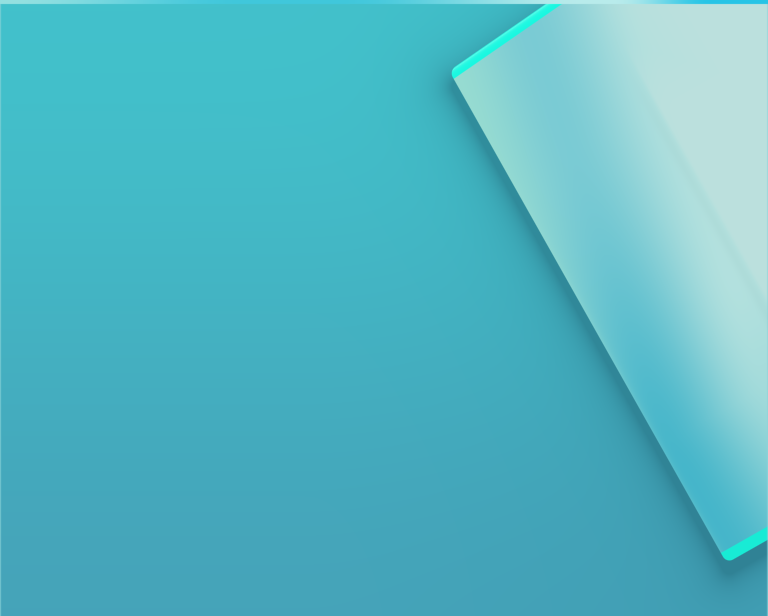
A WebGL 1 fragment shader for this background:

```glsl
precision highp float;
// A teal vertical gradient with a tilted, softly shaded glass panel at the right.
// The panel is a rounded intersection of half-planes in its own rotated frame;
// its distance also gives the drop shadow, and thin strips frame the canvas.

uniform vec2 u_resolution;

const float ASPECT = 1.25;
const vec2 PANEL_CORNER = vec2(0.731, 0.885);
const vec2 PANEL_DOWN = vec2(0.492, -0.8706);
const float PANEL_LENGTH = 0.918;
const float TOP_SLANT = 0.09;

const vec3 TEAL_TOP = vec3(0.26, 0.755, 0.795);
const vec3 TEAL_BOTTOM = vec3(0.27, 0.64, 0.725);
const vec3 SHADOW = vec3(0.14, 0.42, 0.49);
const vec3 MINT = vec3(0.59, 0.86, 0.82);
const vec3 PALE = vec3(0.70, 0.88, 0.87);
const vec3 WARM_PALE = vec3(0.75, 0.88, 0.865);
const vec3 NEON = vec3(0.10, 0.97, 0.88);

// Smooth coverage of the region where the distance is negative
float cover(float dist, float pixel) {
  return 1.0 - smoothstep(-0.75 * pixel, 0.75 * pixel, dist);
}

// Intersection of two distances with a rounded corner
float roundMax(float a, float b, float radius) {
  return min(max(a, b), -radius) + length(max(vec2(a, b) + radius, 0.0));
}

// x runs down the long left edge, y runs across the panel
vec2 panelFrame(vec2 p) {
  vec2 q = p - PANEL_CORNER;
  return vec2(dot(q, PANEL_DOWN), dot(q, vec2(-PANEL_DOWN.y, PANEL_DOWN.x)));
}

float panelDistance(vec2 q) {
  float ends = max(-q.x - TOP_SLANT * q.y, q.x - PANEL_LENGTH);
  return roundMax(-q.y, ends, 0.012);
}

vec3 panelColor(vec2 q, float pixel) {
  // Blue band that drifts toward the left edge as it descends
  float depth = smoothstep(0.2, 0.78, q.x);
  float across = q.y - mix(0.15, 0.01, clamp(q.x / 0.7, 0.0, 1.0));
  vec3 band = mix(vec3(0.48, 0.795, 0.83), vec3(0.27, 0.71, 0.79), depth);
  vec3 right = mix(PALE, vec3(0.56, 0.83, 0.84), smoothstep(0.5, 0.95, q.x));
  vec3 color = mix(band, right, smoothstep(0.0, 0.19, across));
  color = mix(color, MINT, smoothstep(0.0, 0.15, -across));

  // Faint crease with a warmer sheet beyond it
  float sheet = smoothstep(0.262, 0.272, q.y) * smoothstep(0.06, 0.24, q.x);
  sheet = max(sheet, smoothstep(0.24, 0.40, q.y));
  color = mix(color, WARM_PALE, 0.65 * sheet);
  float creaseOffset = (q.y - 0.256) / 0.009;
  color -= 0.018 * exp(-creaseOffset * creaseOffset) * smoothstep(0.1, 0.3, q.x);

  // Bright long edge and luminous end caps
  color = mix(color, MINT, 0.5 * exp(-max(q.y, 0.0) / 0.005) * (1.0 - 0.6 * depth));
  float topCap = q.x + TOP_SLANT * q.y - 0.015;
  float bottomCap = PANEL_LENGTH - 0.019 - q.x;
  color = mix(color, NEON, cover(topCap, pixel));
  color = mix(color, NEON * 0.95, cover(bottomCap, pixel));
  float glint = exp(-abs(topCap + 0.013) / 0.0025);
  return mix(color, vec3(0.55, 1.0, 0.94), 0.5 * glint);
}

vec3 backdrop(vec2 p) {
  vec3 color = mix(TEAL_BOTTOM, TEAL_TOP, smoothstep(-0.05, 1.0, p.y));
  return color - 0.012 * smoothstep(0.5, 1.1, p.x);
}

// Highlight running along the top of the canvas
vec3 topStrip(float x) {
  vec3 color = mix(vec3(0.58, 0.88, 0.88), vec3(0.25, 0.78, 0.86), smoothstep(0.0, 0.4, x));
  color = mix(color, vec3(0.72, 0.92, 0.92), smoothstep(0.55, 0.95, x));
  return mix(color, vec3(0.15, 0.77, 0.90), smoothstep(1.0, 1.16, x));
}

void main() {
  vec2 p = gl_FragCoord.xy / u_resolution * vec2(ASPECT, 1.0);
  float pixel = 1.0 / u_resolution.y;
  vec2 q = panelFrame(p);
  vec3 color = backdrop(p);

  // Shadow falling downward: a tight contact layer and a broad soft one
  float shadowDist = max(panelDistance(panelFrame(p + vec2(0.0, 0.022))), 0.0);
  float shade = 0.38 * exp(-shadowDist / 0.018) + 0.20 * exp(-shadowDist / 0.06);
  color = mix(color, SHADOW, shade);

  color = mix(color, panelColor(q, pixel), cover(panelDistance(q), pixel));

  // Thin frame on the sides and the strip above
  float sideDist = min(p.x, ASPECT - p.x);
  color = mix(color, vec3(0.55, 0.83, 0.85), 0.6 * cover(sideDist - 0.0018, pixel));
  color = mix(color, topStrip(p.x), cover(0.9935 - p.y, pixel));
  gl_FragColor = vec4(color, 1.0);
}
```
